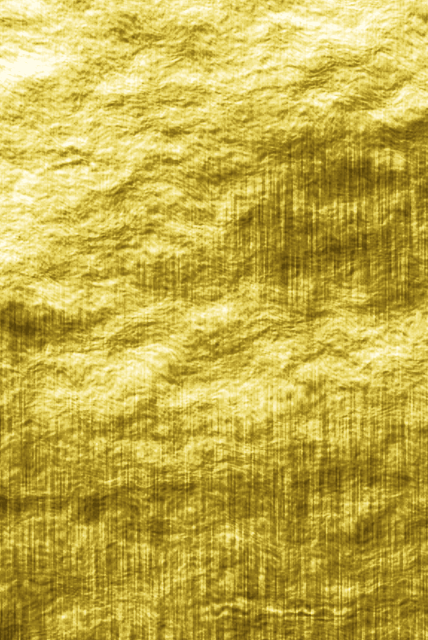
A Shadertoy shader for this texture:

```glsl
// Crumpled gold foil: broad sheen, embossed wrinkles and fine vertical brushing.

const float SHEEN_SLOPE = 1.75;   // bright top to dark bottom
const float TONE_BIAS = 0.10;
const float WRINKLE_GAIN = 4.0;   // large soft dents
const float PITTING_GAIN = 6.2;   // small sharp bumps
const float FOLD_GAIN = 1.2;
const float GRAIN_GAIN = 0.6;
const vec2 BRUSH_GAIN = vec2(0.7, 2.5);   // in light and dark zones
const vec2 LIGHT_DIR = vec2(-0.35, 0.94);
const vec2 BRUSH_FINE = vec2(390.0, 24.0);
const vec2 BRUSH_WIDE = vec2(170.0, 9.0);

// Gold ramp, from shadow to glint, and the tone of each stop
const int STOPS = 8;
const vec3 GOLD[STOPS] = vec3[](
    vec3(0.36, 0.28, 0.04), vec3(0.51, 0.41, 0.08),
    vec3(0.63, 0.53, 0.12), vec3(0.76, 0.66, 0.20),
    vec3(0.88, 0.80, 0.33), vec3(0.94, 0.88, 0.50),
    vec3(0.98, 0.94, 0.71), vec3(1.00, 0.99, 0.90));
const float TONE[STOPS] = float[](
    -2.6, -1.55, -0.74, -0.14, 0.41, 1.04, 1.75, 2.6);

// Broad light and dark zones: centre and radius, then strength
const int ZONES = 9;
const vec4 ZONE[ZONES] = vec4[](
    vec4(0.54, 0.65, 0.17, 0.12), vec4(0.03, 0.76, 0.09, 0.23),
    vec4(0.04, 0.485, 0.07, 0.03), vec4(0.18, 0.43, 0.14, 0.06),
    vec4(0.50, 0.46, 0.20, 0.05), vec4(0.57, 0.27, 0.16, 0.09),
    vec4(0.00, 0.25, 0.05, 0.20), vec4(0.16, 0.04, 0.12, 0.03),
    vec4(0.26, 0.57, 0.06, 0.04));
const float ZONE_TONE[ZONES] = float[](
    -1.7, 0.8, -1.8, 0.7, 0.7, -0.5, -0.6, 0.6, -0.6);

float hash(vec2 p) {
    vec3 q = fract(vec3(p.xyx) * 0.1031);
    q += dot(q, q.yzx + 33.33);
    return fract((q.x + q.y) * q.z);
}

float noise(vec2 p) {
    vec2 i = floor(p), f = fract(p);
    f = f * f * (3.0 - 2.0 * f);
    vec2 e = vec2(0.0, 1.0);
    return mix(mix(hash(i), hash(i + e.yx), f.x),
               mix(hash(i + e.xy), hash(i + e.yy), f.x), f.y);
}

float fbm(vec2 p, int octaves) {
    float sum = 0.0, amp = 1.0;
    for (int i = 0; i < octaves; i++) {
        sum += amp * (noise(p) - 0.5);
        p = mat2(0.96, 0.28, -0.28, 0.96) * p * 2.1 + 17.3;
        amp *= 0.6;
    }
    return sum;
}

// Slope of a noise surface toward the light
float relief(vec2 p, vec2 scale, int octaves, float reach) {
    return fbm(p * scale, octaves) - fbm((p + LIGHT_DIR * reach) * scale, octaves);
}

// Cluster of thin curved creases
float fold(vec2 p, vec2 centre, vec2 size) {
    vec2 q = (p - centre) / size;
    q.y += 0.4 * q.x * q.x + 0.8 * fbm(p * 45.0, 2);
    return sin(q.y * 6.0) * exp(-dot(q, q));
}

float broadSheen(vec2 p) {
    float tone = TONE_BIAS + SHEEN_SLOPE * (p.y - 0.5);
    vec2 ragged = p + 0.05 * vec2(fbm(p * 11.0, 4), fbm(p * 13.0 + 40.0, 4));
    for (int i = 0; i < ZONES; i++) {
        vec2 q = (ragged - ZONE[i].xy) / ZONE[i].zw;
        float d = dot(q, q);
        tone += ZONE_TONE[i] * exp(-d * (0.5 + 0.5 * d));
    }
    return tone;
}

vec3 goldRamp(float tone) {
    vec3 colour = GOLD[0];
    for (int i = 1; i < STOPS; i++) {
        float t = clamp((tone - TONE[i - 1]) / (TONE[i] - TONE[i - 1]), 0.0, 1.0);
        colour = mix(colour, GOLD[i], t);
    }
    return colour;
}

void mainImage(out vec4 fragColor, in vec2 fragCoord) {
    vec2 p = fragCoord / iResolution.y;
    float tone = broadSheen(p);
    float shade = smoothstep(0.7, -1.0, tone);

    // Embossing, softer where the foil lies dark and flat
    vec2 warped = p + 0.02 * vec2(fbm(p * 9.0 + 5.0, 3), fbm(p * 9.0 + 71.0, 3));
    tone += WRINKLE_GAIN * relief(warped, vec2(4.5, 7.0), 3, 0.02) * mix(1.1, 0.7, shade);
    tone += PITTING_GAIN * relief(warped, vec2(11.0, 16.0), 5, 0.004) * mix(1.1, 0.8, shade);

    // Pinched creases
    tone += FOLD_GAIN * (fold(p, vec2(0.11, 0.745), vec2(0.04, 0.02))
                       + fold(p, vec2(0.36, 0.055), vec2(0.05, 0.02))
                       + fold(p, vec2(0.48, 0.045), vec2(0.09, 0.015)));

    // Vertical brush marks and fine grain
    float brush = 0.65 * noise(p * BRUSH_FINE) + 0.35 * noise(p * BRUSH_WIDE + 9.0) - 0.5;
    tone += brush * mix(BRUSH_GAIN.x, BRUSH_GAIN.y, shade);
    tone += GRAIN_GAIN * (noise(p * 430.0 + 3.0) - 0.5);

    fragColor = vec4(goldRamp(tone), 1.0);
}
```
